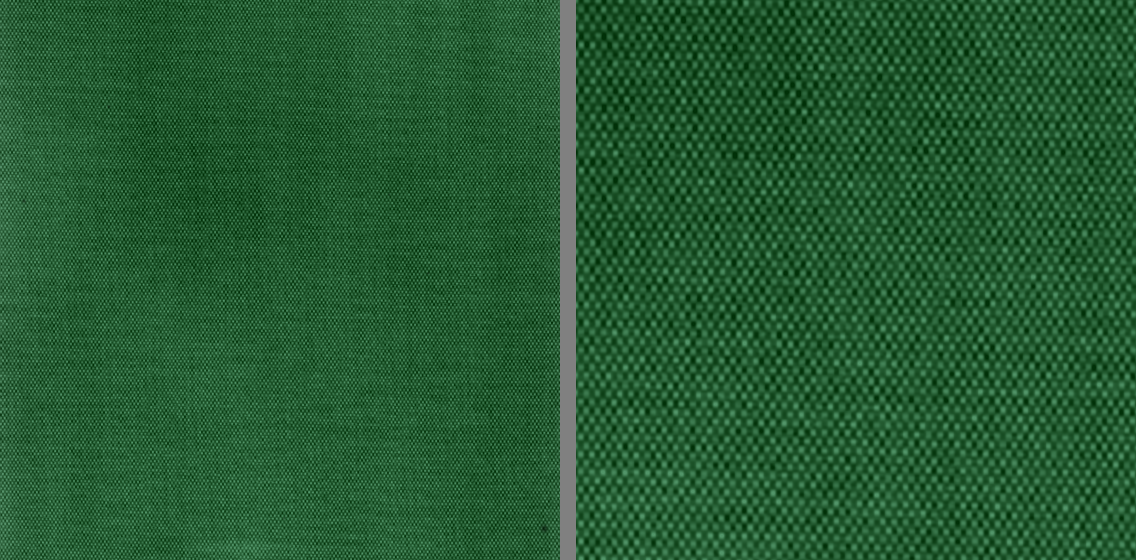
Left: the whole. Right: its middle third, enlarged.
Give the GLSL for this texture, as a three.js fragment shader.

```glsl
// Plain-woven green cloth: staggered bright thread crossings over dark gaps.
// A product of cosines forms the weave; hashes vary each crossing, stretched
// noise gives uneven threads, and soft spots and edge sheen add wear.
#define WARP_THREADS 296.0
#define WEFT_THREADS 188.0
#define WEFT_SLANT 4.0
#define WEAVE_CONTRAST 0.42
#define ROW_CONTRAST 0.07
#define CROSSING_VARIATION 0.36
#define STREAK_STRENGTH 0.13
#define GRAIN_STRENGTH 0.26
#define SHADE_STRENGTH 0.20
#define THREAD_WAVER 0.006
#define GAP_COLOR vec3(0.012, 0.200, 0.040)
#define THREAD_COLOR vec3(0.270, 0.520, 0.350)

varying vec2 vUv;

const float PI = 3.14159265;
const int SPECK_COUNT = 5;

float hash(vec2 p) {
  return fract(sin(dot(p, vec2(127.1, 311.7))) * 43758.5453);
}

float noise(vec2 p) {
  vec2 i = floor(p);
  vec2 f = fract(p);
  f = f * f * (3.0 - 2.0 * f);
  float low = mix(hash(i), hash(i + vec2(1.0, 0.0)), f.x);
  float high = mix(hash(i + vec2(0.0, 1.0)), hash(i + vec2(1.0, 1.0)), f.x);
  return mix(low, high, f.y);
}

// Noise centred on zero
float signedNoise(vec2 p) {
  return noise(p) - 0.5;
}

// Thread numbers across and down, with slanted and wavering rows
vec2 threadAt(vec2 p) {
  vec2 waver = vec2(signedNoise(p * 5.0), signedNoise(p * 4.0 + 31.0));
  vec2 thread = (p + THREAD_WAVER * waver) * vec2(WARP_THREADS, WEFT_THREADS);
  thread.y += WEFT_SLANT * p.x;
  return thread;
}

// Alternating raised and sunken crossings, widened along the weft rows
float weave(vec2 thread) {
  vec2 wave = cos(PI * thread);
  float wide = wave.x * (1.3 - 0.3 * wave.x * wave.x);
  float crossing = wide * wave.y;
  float ridge = cos(2.0 * PI * thread.y);
  float variation = hash(floor(thread + 0.5)) - 0.5;
  return WEAVE_CONTRAST * crossing + ROW_CONTRAST * ridge
    + CROSSING_VARIATION * variation * abs(crossing);
}

// Long uneven threads in both directions
float streaks(vec2 p, vec2 thread) {
  float weft = signedNoise(vec2(p.x * 14.0, thread.y));
  float warp = signedNoise(vec2(thread.x * 0.5, p.y * 8.0) + 17.0);
  float bands = signedNoise(vec2(p.x * 20.0, p.y * 2.0) + 53.0);
  return weft + 0.5 * warp + 0.7 * bands;
}

// Small scattered dark flecks
float specks(vec2 p) {
  float cover = 0.0;
  for (int i = 0; i < SPECK_COUNT; i++) {
    float id = float(i);
    vec2 center = vec2(hash(vec2(id, 3.0)), hash(vec2(id, 8.0)));
    float radius = mix(0.003, 0.006, hash(vec2(id, 5.0)));
    cover = max(cover, 1.0 - smoothstep(0.2 * radius, radius, length(p - center)));
  }
  return cover;
}

// Soft elliptical patch
float patchAt(vec2 p, vec2 center, vec2 size) {
  vec2 d = (p - center) / size;
  return exp(-dot(d, d));
}

void main() {
  vec2 p = vUv;
  vec2 thread = threadAt(p);

  // Weave, uneven threads, fibre grain and broad shading
  float level = 0.48 + weave(thread);
  level += STREAK_STRENGTH * streaks(p, thread);
  level += GRAIN_STRENGTH * signedNoise(p * vec2(330.0, 500.0));
  level += SHADE_STRENGTH * signedNoise(p * 3.0 + 71.0);

  // Sheen at the side edges and the lower hem
  float sides = exp(-p.x * 16.0) + 0.6 * exp(-(1.0 - p.x) * 25.0);
  float hem = patchAt(p, vec2(0.43, 0.018), vec2(0.07, 0.014));
  level += 0.20 * sides + 0.22 * hem;

  vec3 color = mix(GAP_COLOR, THREAD_COLOR, clamp(level, -0.04, 1.2));

  // Worn dye and dark marks
  float luminance = dot(color, vec3(0.30, 0.59, 0.11));
  color = mix(color, vec3(luminance), 0.10 * min(sides, 1.0));
  float mark = patchAt(p, vec2(0.972, 0.056), vec2(0.006));
  color *= 1.0 - 0.45 * max(mark, 0.6 * specks(p));

  gl_FragColor = vec4(clamp(color, 0.0, 1.0), 1.0);
}
```
